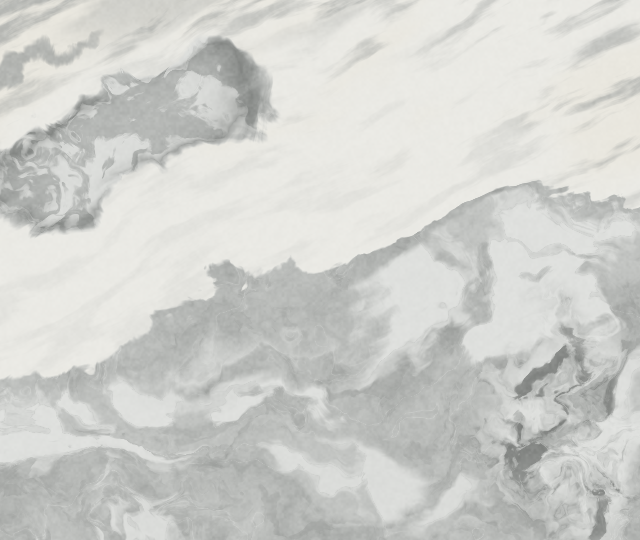
This texture is drawn by a Shadertoy shader. Its source:

```glsl
float hash(vec2 p) {
    vec3 q = fract(p.xyx * 0.1031);
    q += dot(q, q.yzx + 33.33);
    return fract((q.x + q.y) * q.z);
}

float noise(vec2 p) {
    vec2 cell = floor(p), t = fract(p);
    t = t * t * t * (t * (t * 6.0 - 15.0) + 10.0);
    float low = mix(hash(cell), hash(cell + vec2(1, 0)), t.x);
    float high = mix(hash(cell + vec2(0, 1)), hash(cell + vec2(1, 1)), t.x);
    return mix(low, high, t.y);
}

float fbm(vec2 p) {
    float sum = 0.0, amp = 0.5;
    p += 40.0;
    for (int i = 0; i < 5; i++) {
        sum += amp * noise(p);
        p = mat2(1.6, 1.2, -1.2, 1.6) * p + 7.3;
        amp *= 0.5;
    }
    return sum;
}

vec2 turn(vec2 p, float angle) {
    float c = cos(angle), s = sin(angle);
    return vec2(c * p.x + s * p.y, c * p.y - s * p.x);
}

// Approximate signed distance to a tilted ellipse
float lens(vec2 p, vec2 centre, vec2 radius, float angle) {
    return (length(turn(p - centre, angle) / radius) - 1.0) * min(radius.x, radius.y);
}

float inside(float dist, float soft) {
    return 1.0 - smoothstep(-soft, soft, dist);
}

void mainImage(out vec4 fragColor, in vec2 fragCoord) {
    vec2 p = fragCoord / iResolution.y;

    // Folded coordinates and streaks along the slope
    vec2 fold = vec2(fbm(p * 3.0 + 2.0), fbm(p * 3.0 + 17.0)) - 0.48;
    vec2 curl = vec2(fbm(p * 7.0 + fold * 5.0), fbm(p * 7.0 - fold * 5.0 + 31.0)) - 0.48;
    vec2 q = p + 0.24 * fold + 0.12 * curl;
    vec2 slope = turn(p + 0.08 * fold, 0.46);
    float streak = fbm(slope * vec2(3.0, 15.0) + 4.0);
    float wisp = fbm(slope * vec2(7.0, 34.0) + 11.0);
    float swirl = fbm(q * vec2(4.0, 8.0) + fold * 6.0 + 23.0);
    float cloud = fbm(q * 9.0 + curl * 3.0 + 51.0);
    float crumb = fbm(p * 24.0 + curl * 5.0);

    // Pale upper slab with faint slanted wisps
    float patches = smoothstep(0.46, 0.66, fbm(slope * vec2(2.0, 5.0) + 8.0));
    float rim = smoothstep(0.82, 1.0, p.y) + 0.7 * smoothstep(0.75, 1.15, p.x);
    float upper = smoothstep(0.47, 0.72, wisp) * (0.12 + 0.4 * patches + 0.3 * rim);
    upper += 0.4 * smoothstep(0.5, 0.7, streak) * smoothstep(0.86, 1.0, p.y);

    // Clouded inclusion with a broken dark rim
    float islandDist = lens(q, vec2(0.25, 0.74), vec2(0.28, 0.115), 0.4);
    float island = inside(islandDist, 0.006);
    float rimNoise = smoothstep(0.38, 0.56, streak);
    float islandRim = exp(-abs(islandDist + 0.012) * 75.0) * rimNoise;
    float islandTone = 0.15 + 0.65 * smoothstep(0.44, 0.6, cloud) + 0.55 * islandRim;
    upper = mix(upper, islandTone, island);
    float sliver = inside(lens(q, vec2(0.05, 0.87), vec2(0.1, 0.014), 0.5), 0.007);
    upper = max(upper, sliver * 0.85);

    // Lower beds, measured downward from their rising top edge
    float top = 0.31 + 0.335 * smoothstep(-0.1, 1.0, q.x);
    float depth = top - q.y + 0.28 * (streak - 0.48) * smoothstep(0.35, 0.85, p.x);
    float thick = 0.1 - 0.05 * smoothstep(0.65, 1.0, p.x);
    thick *= 0.35 + 0.65 * smoothstep(0.05, 0.35, p.x);
    float bed = 1.0 - smoothstep(thick * 0.6, thick * 1.4, depth + 0.1 * (cloud - 0.48));
    bed = max(bed, smoothstep(0.18, 0.23, depth + 0.3 * (swirl - 0.48)));
    bed = max(bed, inside(lens(q, vec2(0.52, 0.36), vec2(0.17, 0.04), 0.35), 0.012));

    // White tongue, pools, seam and hanging wedges
    float pale = inside(lens(q, vec2(0.34, 0.28), vec2(0.19, 0.032), 0.26), 0.01);
    pale = max(pale, inside(lens(q, vec2(0.68, 0.13), vec2(0.15, 0.1), -0.35), 0.014));
    pale = max(pale, inside(lens(q, vec2(0.89, 0.06), vec2(0.12, 0.035), 0.7), 0.012));
    pale = max(pale, inside(lens(q, vec2(1.2, 0.28), vec2(0.06, 0.13), -0.2), 0.012));
    float seam = abs(q.y - 0.125 - 0.18 * q.x) - 0.02 * smoothstep(0.38, 0.6, cloud);
    pale = max(pale, inside(seam, 0.005) * (1.0 - smoothstep(0.5, 0.6, q.x)));
    float wedge = smoothstep(0.53, 0.6, fbm(q * vec2(16.0, 3.5) + 61.0));
    pale = max(pale, wedge * (1.0 - smoothstep(0.1, 0.17, q.y)) * (1.0 - smoothstep(0.3, 0.45, p.x)));
    bed *= 1.0 - 0.9 * pale;

    // Soft marbling, thin veins and crumbled stone at lower right
    float vein = exp(-abs(swirl - 0.5) * 80.0);
    float lower = mix(0.1 + 0.5 * smoothstep(0.45, 0.68, swirl), 0.74 + 0.75 * (cloud - 0.46), bed);
    lower += vein * mix(0.22, -0.22, bed);
    float rubble = inside(lens(q, vec2(1.04, 0.17), vec2(0.14, 0.2), 0.2), 0.045);
    lower = mix(lower, smoothstep(0.35, 0.61, 0.6 * crumb + 0.4 * cloud), 0.85 * rubble);
    float pits = smoothstep(0.53, 0.68, crumb) * (0.25 * bed + 0.75 * rubble);

    // Colour and fine grain
    float below = smoothstep(-0.004, 0.006, depth);
    float tone = clamp(mix(upper, lower, below), 0.0, 1.15);
    vec3 cream = mix(vec3(0.918, 0.916, 0.896), vec3(0.91, 0.895, 0.85), 0.5 * patches);
    vec3 white = mix(cream, vec3(0.895, 0.9, 0.89), max(below, island));
    vec3 color = mix(white, vec3(0.665, 0.675, 0.665), tone);
    color -= 0.16 * pits * below + 0.1 * islandRim * island;
    float grain = noise(p * 210.0) + noise(p * 110.0 + 5.0) - 1.0;
    color += grain * mix(0.008, 0.035, clamp(tone, 0.0, 1.0));
    fragColor = vec4(clamp(color, 0.0, 1.0), 1.0);
}
```
